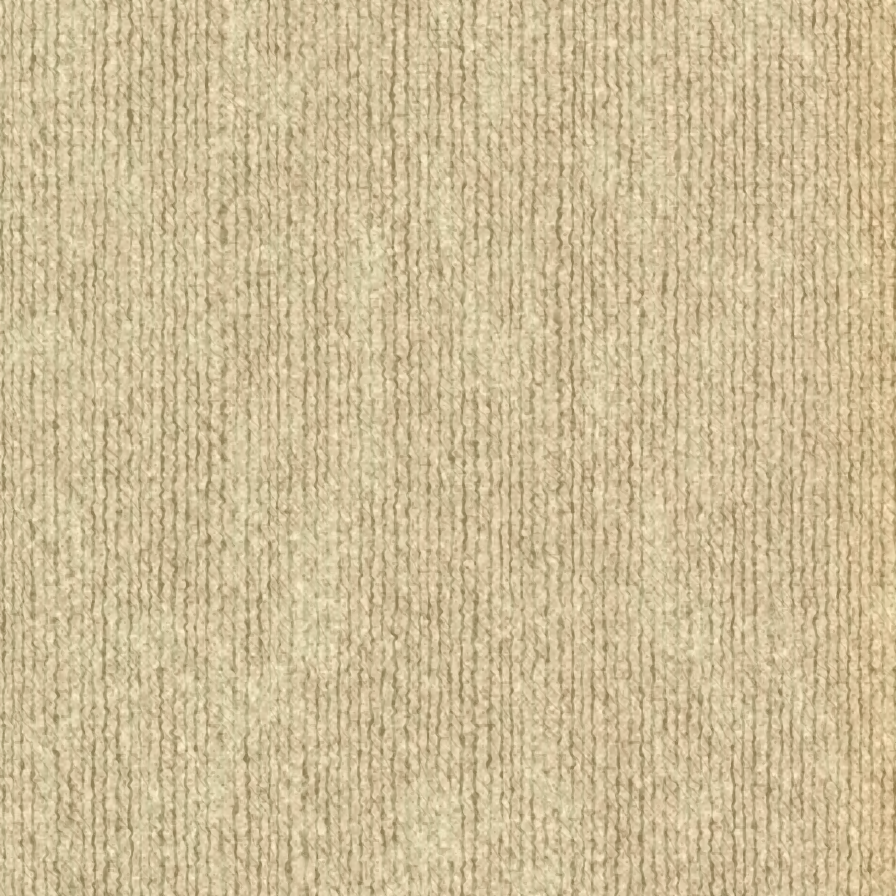
A three.js fragment shader for this texture:

```glsl
varying vec2 vUv;

const float CORDS = 77.0;
const float TWISTS = 56.0;
const vec3 SHADOW = vec3(0.575, 0.505, 0.35);
const vec3 LIGHT = vec3(0.965, 0.905, 0.765);
const vec3 ROSE_TINT = vec3(0.022, -0.014, -0.004);
const vec3 EDGE_TINT = vec3(0.008, -0.006, -0.03);

float hash(vec2 p) {
  return fract(sin(dot(p, vec2(127.1, 311.7))) * 43758.5453);
}

float noise(vec2 p) {
  vec2 i = floor(p);
  vec2 f = fract(p);
  vec2 u = f * f * (3.0 - 2.0 * f);
  float low = mix(hash(i), hash(i + vec2(1.0, 0.0)), u.x);
  float high = mix(hash(i + vec2(0.0, 1.0)), hash(i + 1.0), u.x);
  return mix(low, high, u.y);
}

float fbm(vec2 p) {
  float sum = 0.0;
  float gain = 0.5;
  for (int i = 0; i < 4; i++) {
    sum += gain * noise(p);
    p = p * 2.03 + 17.3;
    gain *= 0.5;
  }
  return sum / 0.9375;
}

// Cord coordinate: uneven widths, slight sway and ragged edges
float cordCoordinate(vec2 uv) {
  float x = uv.x * CORDS;
  float width = 0.6 * (noise(vec2(x * 0.45, 3.0)) - 0.5);
  float sway = 0.3 * (noise(vec2(x * 0.3, uv.y * 7.0)) - 0.5);
  float bumps = 0.2 * (noise(vec2(x * 0.9, uv.y * 60.0)) - 0.5);
  float fray = 0.32 * (noise(vec2(x * 2.0, uv.y * 170.0)) - 0.5);
  return x + width + sway + bumps + fray;
}

// Dark seam between neighbouring cords, broken along its length
float grooveMask(float x, float y, float wear) {
  float id = floor(x + 0.5);
  float dist = abs(x - id);
  float broken = noise(vec2(id * 7.3, y * 16.0));
  float flecks = noise(vec2(id * 3.7, y * 110.0));
  float depth = 0.5 + 0.25 * hash(vec2(id, 5.0)) + 0.45 * (broken - 0.5);
  depth = clamp(depth + 0.7 * (flecks - 0.5) - wear, 0.08, 1.0);
  return depth * (1.0 - smoothstep(0.06, 0.23, dist));
}

// Slanted creases that descend to the right across each cord
float twistMask(float x, float y) {
  float id = floor(x);
  float drift = 1.4 * noise(vec2(id * 5.1, y * 22.0));
  float phase = y * TWISTS + fract(x) * 1.1 + hash(vec2(id, 9.0)) + drift;
  float dist = abs(fract(phase) - 0.5);
  float strength = smoothstep(0.25, 0.75, noise(vec2(id * 2.9, y * 40.0)));
  return strength * (1.0 - smoothstep(0.04, 0.2, dist));
}

void main() {
  vec2 uv = vUv;
  float x = cordCoordinate(uv);

  // Worn pale patches, small and stretched along the cords
  float patches = fbm(uv * vec2(22.0, 10.0) + 4.0);
  float wear = smoothstep(0.52, 0.8, patches);

  // Surface relief
  float groove = grooveMask(x, uv.y, 0.35 * wear);
  float twist = twistMask(x, uv.y);
  float crown = 1.0 - pow(abs(2.0 * fract(x) - 1.0), 2.0);

  // Crumbly grain, small pits and bright crumbs
  float fine = noise(uv * vec2(330.0, 300.0)) - 0.5;
  float coarse = noise(uv * vec2(170.0, 140.0) + 31.0) - 0.5;
  float pits = smoothstep(0.7, 0.86, noise(uv * vec2(230.0, 210.0) + 67.0));
  float crumbs = smoothstep(0.7, 0.86, noise(uv * vec2(240.0, 200.0) + 139.0));

  float tone = 0.685 + 0.05 * crown + 0.1 * (patches - 0.5) + 0.015 * wear;
  tone += 0.32 * fine + 0.25 * coarse + 0.13 * crumbs;
  tone -= 0.56 * groove + 0.2 * twist + 0.22 * pits;
  vec3 color = mix(SHADOW, LIGHT, clamp(tone, 0.0, 1.05));

  // Rosy cords against greener seams, warmer toward the right edge
  float rose = fbm(uv * vec2(60.0, 40.0) + 50.0) - 0.4;
  rose += 0.4 * (uv.x - 0.5) + 0.5 * (crown - 0.6) - 0.4 * wear;
  color += ROSE_TINT * clamp(rose, -0.8, 0.8);
  color += EDGE_TINT * smoothstep(0.88, 1.0, uv.x);

  gl_FragColor = vec4(color, 1.0);
}
```
